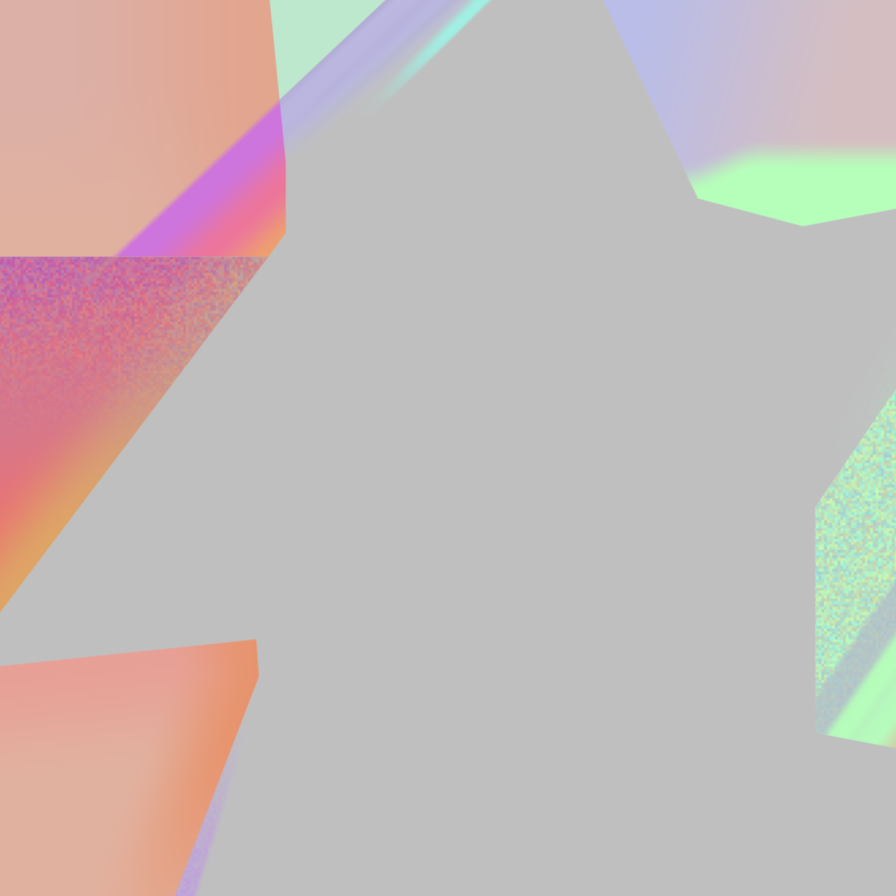
Write a Shadertoy shader that draws this background.

```glsl
const float EDGE_SOFTNESS = 0.0013;
const float GRAIN_SCALE = 330.0;
const float GRAIN_AMOUNT = 0.16;
const float STREAK_SCALE = 95.0;

const vec3 GRAY = vec3(0.750, 0.750, 0.752);
const vec3 ROSE = vec3(0.862, 0.690, 0.655);
const vec3 PEACH = vec3(0.888, 0.645, 0.555);
const vec3 SAND = vec3(0.882, 0.695, 0.625);
const vec3 VIOLET = vec3(0.805, 0.455, 0.865);
const vec3 PINK = vec3(0.925, 0.460, 0.610);
const vec3 ORANGE = vec3(0.930, 0.630, 0.430);
const vec3 MAGENTA = vec3(0.770, 0.420, 0.660);
const vec3 RASPBERRY = vec3(0.835, 0.470, 0.550);
const vec3 CORAL = vec3(0.915, 0.450, 0.450);
const vec3 TAN = vec3(0.785, 0.585, 0.570);
const vec3 OCHRE = vec3(0.865, 0.665, 0.390);
const vec3 LAVENDER = vec3(0.720, 0.700, 0.860);
const vec3 PERIWINKLE = vec3(0.725, 0.740, 0.910);
const vec3 MAUVE_GRAY = vec3(0.835, 0.745, 0.755);
const vec3 CYAN = vec3(0.630, 0.935, 0.890);
const vec3 PALE_MINT = vec3(0.740, 0.910, 0.805);
const vec3 MINT = vec3(0.715, 0.895, 0.755);
const vec3 LIME = vec3(0.715, 1.000, 0.730);
const vec3 SLATE = vec3(0.705, 0.775, 0.775);

float hash(vec2 p) {
    vec3 q = fract(p.xyx * 0.1031);
    q += dot(q, q.yzx + 33.33);
    return fract((q.x + q.y) * q.z);
}

float noise(vec2 p) {
    vec2 i = floor(p), f = fract(p);
    f = f * f * (3.0 - 2.0 * f);
    return mix(mix(hash(i), hash(i + vec2(1, 0)), f.x),
               mix(hash(i + vec2(0, 1)), hash(i + vec2(1, 1)), f.x), f.y);
}

// Signed distance to line a-b; positive inside a clockwise outline
float side(vec2 p, vec2 a, vec2 b) {
    vec2 e = normalize(b - a), q = p - a;
    return e.x * q.y - e.y * q.x;
}

float fill(float d) {
    return smoothstep(-EDGE_SOFTNESS, EDGE_SOFTNESS, d);
}

// Smooth ramp that falls from one at lo to zero at hi
float fall(float lo, float hi, float x) {
    return 1.0 - smoothstep(lo, hi, x);
}

void mainImage(out vec4 fragColor, in vec2 fragCoord) {
    vec2 p = fragCoord / iResolution.xy;
    p.y = 1.0 - p.y; // measure depth down from the top edge
    float grain = noise(p * GRAIN_SCALE) - 0.5;
    vec3 speckle = GRAIN_AMOUNT * vec3(grain, noise(p * GRAIN_SCALE + 71.0) - 0.5, -grain);
    vec3 col = GRAY;

    // Diagonal beam with a cyan rim
    float beam = side(p, vec2(0.126, 0.2865), vec2(0.430, 0.0));
    float streak = noise(vec2(beam * STREAK_SCALE, p.y * 3.0));
    vec3 beamCol = mix(LAVENDER, PERIWINKLE, smoothstep(0.02, 0.07, beam) * 0.7);
    beamCol += 0.05 * (streak - 0.5);
    float beamFade = fall(0.040, 0.083, beam + 0.10 * p.y) * fall(0.13, 0.24, p.y);
    col = mix(col, beamCol, fill(beam) * beamFade);
    float rim = smoothstep(0.060, 0.073, beam - 0.05 * p.y) * fall(0.078, 0.083, beam - 0.03 * p.y);
    col = mix(col, CYAN, rim * fall(0.03, 0.135, p.y));
    col = mix(col, PALE_MINT, fill(-beam) * fill(0.2 - p.y));

    // Upper left panel with its violet wedge
    float panel = min(side(p, vec2(0.301, 0.0), vec2(0.319, 0.182)), 0.319 - p.x);
    panel = min(panel, side(p, vec2(0.319, 0.260), vec2(0.2995, 0.2865)));
    panel = min(panel, 0.2865 - p.y);
    vec3 panelCol = mix(ROSE, PEACH, smoothstep(0.05, 0.32, p.x));
    panelCol = mix(panelCol, SAND, smoothstep(0.08, 0.28, p.y) * fall(0.1, 0.3, p.x));
    vec3 wedge = mix(VIOLET, PINK, smoothstep(0.020, 0.072, beam));
    wedge = mix(wedge, ORANGE, smoothstep(0.070, 0.120, beam));
    panelCol = mix(panelCol, wedge, smoothstep(-0.003, 0.006, beam));
    float corner = step(p.x, 0.33) * step(p.y, 0.29);
    col = mix(col, panelCol, fill(panel) * corner);

    // Grainy triangle on the left
    float slope = side(p, vec2(0.2995, 0.2865), vec2(0.0, 0.6835));
    vec3 triCol = mix(MAGENTA, RASPBERRY, smoothstep(0.28, 0.42, p.y + 0.25 * p.x));
    triCol = mix(triCol, CORAL, smoothstep(0.46, 0.60, p.y + 0.3 * p.x));
    vec3 slopeCol = mix(TAN, OCHRE, smoothstep(0.34, 0.62, p.y));
    triCol = mix(triCol, slopeCol, fall(0.0, 0.085, slope) * 0.9);
    triCol += speckle * fall(0.30, 0.52, p.y);
    float glint = fall(0.0, 0.007, abs(beam)) * fall(0.287, 0.335, p.y);
    triCol = mix(triCol, TAN, 0.5 * glint);
    col = mix(col, triCol, fill(min(slope, p.y - 0.2865)));

    // Lower left panel and the violet sliver beside it
    float lid = side(p, vec2(0.0, 0.7435), vec2(0.286, 0.7135));
    float flank = side(p, vec2(0.289, 0.755), vec2(0.195, 1.0));
    float right = min(side(p, vec2(0.286, 0.7135), vec2(0.289, 0.755)), flank);
    float sliver = side(p, vec2(0.281, 0.80), vec2(0.219, 1.0));
    float sliverFade = smoothstep(0.78, 1.0, p.y) * (0.8 + 0.6 * grain);
    col = mix(col, mix(LAVENDER, VIOLET, 0.3), smoothstep(-0.004, 0.006, sliver) * sliverFade);
    vec3 lowCol = mix(PEACH + vec3(0.02, -0.02, 0.03), SAND, smoothstep(0.0, 0.14, lid));
    vec3 warm = mix(PEACH, ORANGE - vec3(0.02, 0.06, 0.02), 0.85);
    lowCol = mix(lowCol, warm, fall(0.0, 0.10, right) * fall(0.80, 1.15, p.y));
    col = mix(col, lowCol, fill(min(lid, right)));

    // Upper right panel with a lime base
    float gem = side(p, vec2(0.779, 0.2215), vec2(0.673, 0.0));
    gem = min(gem, side(p, vec2(1.0, 0.233), vec2(0.896, 0.2525)));
    gem = min(gem, side(p, vec2(0.896, 0.2525), vec2(0.779, 0.2215)));
    vec3 gemCol = mix(PERIWINKLE, MAUVE_GRAY, smoothstep(0.69, 1.0, p.x + 0.25 * p.y));
    float baseTop = 0.159 + 0.028 * fall(0.76, 0.85, p.x);
    gemCol = mix(gemCol, LIME, smoothstep(baseTop - 0.006, baseTop + 0.032, p.y));
    col = mix(col, gemCol, fill(gem));

    // Grainy mint shard on the right, crossed by a slate band
    float roof = side(p, vec2(0.910, 0.566), vec2(1.0, 0.4335));
    float shard = min(roof, p.x - 0.910);
    shard = min(shard, side(p, vec2(1.0, 0.835), vec2(0.910, 0.818)));
    float band = side(p, vec2(0.910, 0.775), vec2(1.0, 0.645));
    float ray = noise(vec2(band * STREAK_SCALE, 4.0));
    vec3 shardCol = MINT + speckle * 1.2;
    shardCol = mix(shardCol, SLATE + 0.3 * speckle, smoothstep(-0.003, 0.006, band));
    shardCol = mix(shardCol, mix(MINT, LIME, 0.5 + 0.5 * ray), smoothstep(0.030, 0.042, band));
    shardCol = mix(shardCol, SAND, 0.6 * smoothstep(0.085, 0.11, band));
    float haze = fall(0.0, 0.045, -roof) * smoothstep(0.92, 1.0, p.x) * fall(0.48, 0.54, p.y);
    col = mix(col, MINT, haze * (0.15 + 0.2 * grain));
    col = mix(col, shardCol, fill(shard));

    fragColor = vec4(col, 1.0);
}
```
